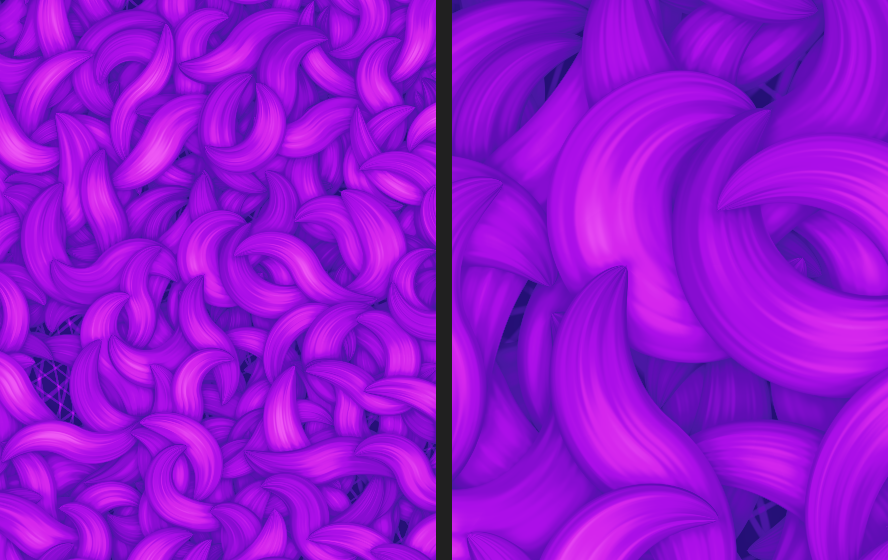
Left: the whole. Right: its middle third, enlarged.
A WebGL 2 fragment shader for this texture:

```glsl
#version 300 es
precision highp float;
// Overlapping curled locks of glossy violet hair above a dark, wispy ground.

uniform vec2 u_resolution;
out vec4 outColor;

// Lengths are fractions of the canvas height.
const int LAYERS = 3;
const float CELL = 0.108;
const vec2 HALF_WIDTH = vec2(0.024, 0.041);   // min, max
const vec2 HALF_LENGTH = vec2(0.115, 0.165);
const vec2 CURL_RADIUS = vec2(0.060, 0.150);
const float TILT_RANGE = 2.3;
const float SHADOW_SIZE = 0.009;
const float SHADOW_DEPTH = 0.42;
const float STRAND_CONTRAST = 0.40;
const float GLOSS = 0.30;

const vec3 INK = vec3(0.14, 0.06, 0.46);
const vec3 INDIGO = vec3(0.29, 0.09, 0.64);
const vec3 DEEP = vec3(0.38, 0.05, 0.71);
const vec3 PURPLE = vec3(0.53, 0.05, 0.82);
const vec3 VIOLET = vec3(0.67, 0.06, 0.91);
const vec3 MAGENTA = vec3(0.83, 0.15, 0.93);
const vec3 SHINE = vec3(0.93, 0.34, 0.96);

vec4 hash4(vec3 p) {
  vec4 q = fract(p.xyzx * vec4(0.1031, 0.1030, 0.0973, 0.1099));
  q += dot(q, q.wzxy + 33.33);
  return fract((q.xxyz + q.yzzw) * q.zywx);
}

float noise(vec2 p) {
  vec2 i = floor(p), f = fract(p);
  f = f * f * (3.0 - 2.0 * f);
  float low = mix(hash4(vec3(i, 7.0)).x, hash4(vec3(i + vec2(1, 0), 7.0)).x, f.x);
  float high = mix(hash4(vec3(i + vec2(0, 1), 7.0)).x, hash4(vec3(i + 1.0, 7.0)).x, f.x);
  return mix(low, high, f.y);
}

vec3 hairColor(float tone) {
  vec3 c = mix(INK, INDIGO, smoothstep(0.0, 0.16, tone));
  c = mix(c, DEEP, smoothstep(0.16, 0.30, tone));
  c = mix(c, PURPLE, smoothstep(0.30, 0.50, tone));
  c = mix(c, VIOLET, smoothstep(0.50, 0.69, tone));
  c = mix(c, MAGENTA, smoothstep(0.69, 0.90, tone));
  return mix(c, SHINE, smoothstep(0.90, 1.15, tone));
}

// Thin stray hairs seen in the gaps.
float wisps(vec2 p) {
  float tone = 0.05;
  for (int i = 0; i < 4; i++) {
    float a = 0.5 + 1.9 * float(i);
    vec2 q = mat2(cos(a), sin(a), -sin(a), cos(a)) * p;
    float wave = sin(q.x * 190.0 + 3.0 * sin(q.y * 17.0 + a) + 2.0 * sin(q.x * 43.0));
    tone += 0.32 * smoothstep(0.80, 1.0, wave);
  }
  return tone;
}

// Two joined arcs: returns the offset across and the distance along the curve.
vec2 curlCoords(vec2 p, vec2 radii, vec2 sides) {
  bool upper = p.y > 0.0;
  float radius = upper ? radii.x : radii.y;
  float side = upper ? sides.x : sides.y;
  vec2 q = p - vec2(side * radius, 0.0);
  float along = atan(abs(p.y), -side * q.x) * radius;
  return vec2(-side * (length(q) - radius), upper ? along : -along);
}

// Paints one lock and its shadow over the tone beneath.
float paintLock(float under, vec2 p, vec3 id, float pixel) {
  vec4 shape = hash4(id + 11.0), look = hash4(id + 37.0), place = hash4(id + 71.0);
  p -= (id.xy + place.xy) * CELL;
  float tilt = (place.z - 0.5) * TILT_RANGE;
  p = mat2(cos(tilt), sin(tilt), -sin(tilt), cos(tilt)) * p;

  vec2 radii = mix(CURL_RADIUS.xx, CURL_RADIUS.yy, shape.xy * shape.xy);
  float turn = shape.z < 0.5 ? -1.0 : 1.0;
  vec2 c = curlCoords(p, radii, vec2(turn, look.w < 0.6 ? -turn : turn));
  float halfLength = mix(HALF_LENGTH.x, HALF_LENGTH.y, shape.w);
  float t = c.y / halfLength;
  float width = mix(HALF_WIDTH.x, HALF_WIDTH.y, look.x) * pow(max(1.0 - t * t, 0.0), 0.65);

  vec2 outside = vec2(abs(c.x) - width, abs(c.y) - halfLength);
  float gap = length(max(outside, 0.0));
  if (gap > 4.0 * SHADOW_SIZE) return under;
  float tone = under * (1.0 - SHADOW_DEPTH * exp(-gap / SHADOW_SIZE));
  if (gap > 2.0 * pixel) return tone;

  // Strands follow the lock and gather at its tips.
  float u = clamp(c.x / max(width, 0.001), -1.0, 1.0);
  float seed = 90.0 * look.y;
  float strands = 0.55 * noise(vec2(u * 4.5 + seed, c.y * 9.0 + seed))
                + 0.45 * noise(vec2(u * 12.0 - seed, c.y * 16.0));
  float sheen = (t - 0.9 * (look.z - 0.5)) / 0.38;
  float lit = 0.62 + 0.15 * place.w - 0.06 * (float(LAYERS - 1) - id.z);
  lit += STRAND_CONTRAST * (strands - 0.5);
  lit += GLOSS * exp(-sheen * sheen) * (1.0 - u * u);
  lit -= 0.27 * u * u * u * u + 0.20 * t * t * t * t;
  return mix(tone, lit, 1.0 - smoothstep(-pixel, pixel, outside.x));
}

void main() {
  vec2 p = gl_FragCoord.xy / u_resolution.y;
  float pixel = 0.8 / u_resolution.y;
  vec2 cell = floor(p / CELL);
  float tone = wisps(p);
  for (int layer = 0; layer < LAYERS; layer++)
    for (int y = 2; y >= -2; y--)
      for (int x = -2; x <= 2; x++)
        tone = paintLock(tone, p, vec3(cell + vec2(x, y), float(layer)), pixel);
  outColor = vec4(hairColor(tone), 1.0);
}
```
